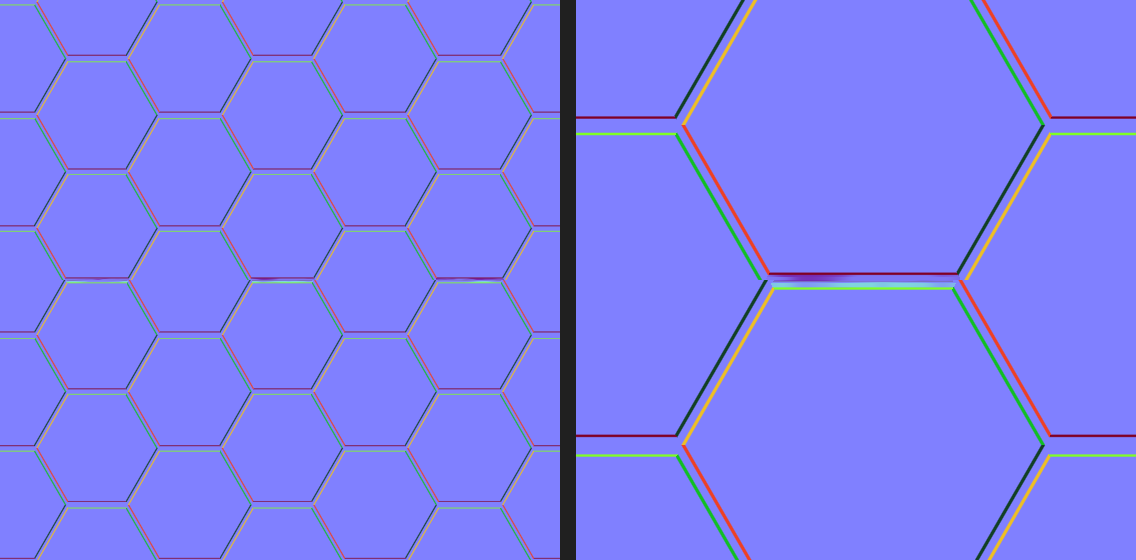
Left: the whole. Right: its middle third, enlarged.
Reproduce this texture map procedurally as a Shadertoy shader.

```glsl
// Hexagon panel normal map: flat blue tiles with bevel lines and a smeared horizontal seam.
#define GRID 512.0                   // design units across the canvas
#define PERIOD vec2(169.5, 103.5)    // spacing of each of the two tile lattices
#define ORIGIN vec2(88.7, 105.3)     // centre of one tile
#define FLAT_APOTHEM 49.0            // centre to horizontal bevel
#define DIAG_APOTHEM vec2(47.5, 48.5) // centre to slanted bevel, per lattice
#define HALF_WIDTH vec2(0.50, 0.36)  // slanted and horizontal line half widths
#define SEAM vec2(427.7, 256.0)      // where the lattice is stretched and cut
#define SEAM_SHIFT vec2(-3.2, 6.0)   // lattice jump beyond the seam
#define BASE_COLOR vec3(0.5, 0.5, 1.0)
#define BEVEL_TILT 0.50
#define BEVEL_BLUE 0.14
#define EDGE_SOFTNESS 1.25           // line edge ramp in screen pixels

float hash(vec2 p) {
    return fract(sin(dot(p, vec2(127.1, 311.7))) * 43758.5453);
}

// Smooth along x, independent for each row
float streakNoise(float x, float row) {
    float i = floor(x), f = fract(x);
    f = f * f * (3.0 - 2.0 * f);
    return mix(hash(vec2(i, row)), hash(vec2(i + 1.0, row)), f);
}

struct Bevel {
    float dist;      // signed distance to the bevel line
    vec2 normal;     // outward, y down
    float halfWidth;
    bool inSeam;
};

// Nearest tile of one lattice; pos is in design units with y down
Bevel tileBevel(vec2 pos, vec2 shift, vec2 origin, float diagApothem, bool cutBySeam) {
    vec2 p = pos + shift;
    vec2 centre = origin + PERIOD * round((p - origin) / PERIOD);
    vec2 q = p - centre;
    vec2 side = mix(vec2(-1.0), vec2(1.0), step(0.0, q));

    // Horizontal bevels sit on whole design rows
    float edgeY = floor(centre.y + side.y * FLAT_APOTHEM - shift.y) + 0.5;
    float flatDist = side.y * (pos.y - edgeY);
    float seamDist = cutBySeam ? 2.25 - abs(pos.y - SEAM.y - 0.35) : -GRID;
    flatDist = max(flatDist, seamDist);

    vec2 slant = vec2(0.8660, 0.5);
    float diagDist = dot(abs(q), slant) - diagApothem;
    bool isFlat = flatDist > diagDist;
    return Bevel(max(flatDist, diagDist),
                 side * (isFlat ? vec2(0.0, 1.0) : slant),
                 isFlat ? HALF_WIDTH.y : HALF_WIDTH.x,
                 isFlat && seamDist > 0.0);
}

// Purple streaks above and pale green streaks below the seam
vec3 seamSmear(vec2 pos) {
    float row = floor(pos.y);
    float lower = smoothstep(-0.3, 0.3, pos.y - SEAM.y - 0.5);
    float patches = streakNoise(pos.x / 22.0, 3.0 + lower * 5.0);
    float grain = streakNoise(pos.x / 6.0, row);
    float amount = smoothstep(0.3, 0.85, 0.7 * patches + 0.3 * grain);
    vec3 tint = mix(vec3(0.45, 0.10, 0.65), vec3(0.50, 0.90, 0.85), lower);
    return mix(BASE_COLOR, tint, 0.1 + 0.75 * amount);
}

void mainImage(out vec4 fragColor, in vec2 fragCoord) {
    vec2 uv = fragCoord / iResolution.xy;
    vec2 pos = vec2(uv.x, 1.0 - uv.y) * GRID;
    float ramp = EDGE_SOFTNESS * GRID / iResolution.y;
    vec2 shift = SEAM_SHIFT * step(SEAM, pos);

    // Two interleaved lattices make the honeycomb
    Bevel bevel = tileBevel(pos, shift, ORIGIN, DIAG_APOTHEM.x, true);
    Bevel other = tileBevel(pos, shift, ORIGIN - 0.5 * PERIOD, DIAG_APOTHEM.y, false);
    if (other.dist < bevel.dist) bevel = other;

    vec3 color = bevel.inSeam ? seamSmear(pos) : BASE_COLOR;

    // Encode the bevel direction as a tangent-space normal
    vec3 bevelColor = vec3(0.5 - BEVEL_TILT * bevel.normal, BEVEL_BLUE);
    float offset = abs(bevel.dist);
    float coverage = clamp(0.5 + (bevel.halfWidth - offset) / ramp, 0.0, 1.0)
                   - clamp(0.5 - (bevel.halfWidth + offset) / ramp, 0.0, 1.0);
    color = mix(color, bevelColor, coverage);

    fragColor = vec4(color, 1.0);
}
```
